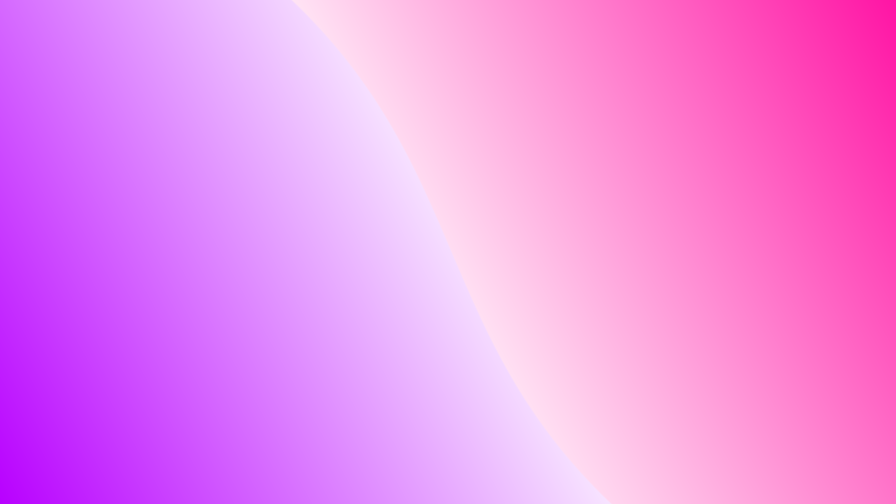
This background is drawn by a Shadertoy shader. Its source:

```glsl
const vec3 VIOLET = vec3(0.722, 0.0, 1.0);
const vec3 PINK = vec3(1.0, 0.078, 0.645);
const vec3 WHITE = vec3(1.0);

const vec2 FADE = vec2(1.31, 0.41);   // growth of white away from a corner
const float CURVE_CENTRE = 0.504;     // divide at half height
const float CURVE_SLOPE = 0.120;      // straight lean of the divide
const float CURVE_BEND = 0.0585;      // cubic flare toward both ends

// Horizontal position of the divide at height y
float divideAt(float y) {
    float s = 1.0 - 2.0 * y;
    return CURVE_CENTRE + s * (CURVE_SLOPE + CURVE_BEND * s * s);
}

// Linear fade from a deep corner colour to white
vec3 cornerFade(vec3 deep, vec2 fromCorner) {
    return mix(deep, WHITE, clamp(dot(fromCorner, FADE), 0.0, 1.0));
}

void mainImage(out vec4 fragColor, in vec2 fragCoord) {
    vec2 uv = fragCoord / iResolution.xy;

    // Violet rises from the lower left, pink falls from the upper right
    vec3 violetSide = cornerFade(VIOLET, uv);
    vec3 pinkSide = cornerFade(PINK, 1.0 - uv);

    // Smooth S-shaped edge between the two sides
    float offset = uv.x - divideAt(uv.y);
    float softness = 0.75 * fwidth(offset);
    float side = smoothstep(-softness, softness, offset);

    fragColor = vec4(mix(violetSide, pinkSide, side), 1.0);
}
```
